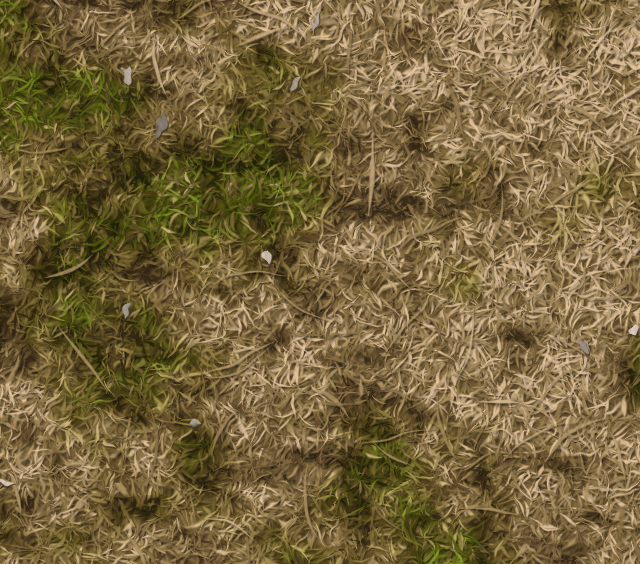
A WebGL 1 fragment shader for this texture:

```glsl
precision highp float;
// Dry trampled lawn: layered straw blades, mossy green patches, dark litter and pale flakes.
uniform vec2 u_resolution;

const vec3 SHADE = vec3(0.22, 0.165, 0.09);
const vec3 SOIL = vec3(0.39, 0.30, 0.175);
const vec3 STRAW = vec3(0.54, 0.44, 0.265);
const vec3 PALE = vec3(0.68, 0.57, 0.39);
const vec3 BLEACHED = vec3(0.87, 0.75, 0.60);
const vec3 MOSS_TINT = vec3(0.79, 0.82, 0.54);
const vec3 FRESH_TINT = vec3(0.74, 0.95, 0.40);
const vec3 FLAKE = vec3(0.80, 0.74, 0.70);
const float EDGE = 0.0017;
const int BLADE_LAYERS = 15;

// Two random values per cell, arithmetic only.
vec2 hash2(vec2 p) {
  vec3 q = fract(p.xyx * vec3(0.1031, 0.1030, 0.0973));
  q += dot(q, q.yzx + 33.33);
  return fract((q.xx + q.yz) * q.zy);
}

float noise(vec2 p) {
  vec2 cell = floor(p);
  vec2 f = fract(p);
  f = f * f * (3.0 - 2.0 * f);
  float low = mix(hash2(cell).x, hash2(cell + vec2(1.0, 0.0)).x, f.x);
  float high = mix(hash2(cell + vec2(0.0, 1.0)).x, hash2(cell + 1.0).x, f.x);
  return mix(low, high, f.y);
}

float fbm(vec2 p) {
  return 0.53 * noise(p) + 0.3 * noise(p * 2.1 + 17.3) + 0.17 * noise(p * 4.3 + 41.7);
}

// Pushes points about so that outlines become irregular.
vec2 warp(vec2 p, float scale, float amount) {
  return p + amount * (vec2(noise(p * scale), noise(p * scale + 50.0)) - 0.5);
}

// Dark soil through straw to bleached tips.
vec3 strawColor(float tone) {
  vec3 color = mix(SHADE, SOIL, smoothstep(0.02, 0.18, tone));
  color = mix(color, STRAW, smoothstep(0.22, 0.44, tone));
  color = mix(color, PALE, smoothstep(0.54, 0.76, tone));
  return mix(color, BLEACHED, smoothstep(0.82, 1.02, tone));
}

// Signed depth inside a bent, tapering blade; q is relative to its middle.
float bladeDepth(vec2 q, vec2 dir, float halfLength, float halfWidth, float bend) {
  float along = dot(q, dir) / halfLength;
  float across = dot(q, vec2(-dir.y, dir.x)) - bend * halfLength * (along * along - 0.3);
  return halfWidth * (1.0 - along * along) - abs(across);
}

// One layer of blades on a jittered grid: coverage, tone, shadow, random hue.
vec4 scatterBlades(vec2 p, float cellSize, float seed, vec2 halfSize, float density) {
  vec4 result = vec4(0.0);
  vec2 shifted = p + hash2(vec2(seed, seed + 5.0)) * 7.0;
  vec2 home = floor(shifted / cellSize);
  for (int y = -1; y <= 1; y++) {
    for (int x = -1; x <= 1; x++) {
      vec2 cell = home + vec2(float(x), float(y));
      vec2 place = hash2(cell + seed * 13.0);
      vec2 form = hash2(cell + seed * 13.0 + 71.0);
      vec2 look = hash2(cell + seed * 13.0 + 139.0);
      float present = step(fract(place.x * 7.0 + form.y * 5.0), density);
      vec2 q = shifted - (cell + place) * cellSize;
      float angle = 0.95 + (form.x + look.y - 1.0) * 2.3;
      vec2 dir = vec2(cos(angle), sin(angle));
      float halfLength = halfSize.x * mix(0.45, 1.0, form.y);
      float halfWidth = halfSize.y * mix(0.55, 1.15, look.y);
      float bend = (place.y - 0.5) * 0.45;
      float depth = bladeDepth(q, dir, halfLength, halfWidth, bend);
      float cover = present * smoothstep(-EDGE, EDGE, depth);
      float ridge = clamp(depth / halfWidth, 0.0, 1.0);
      float under = bladeDepth(q + vec2(-0.002, 0.0035), dir, halfLength, halfWidth, bend);
      result.z = max(result.z, present * smoothstep(-0.003, 0.002, under));
      if (cover > result.x) {
        result.xyw = vec3(cover, look.x + 0.14 * (ridge - 0.4), form.y);
      }
    }
  }
  return result;
}

vec3 tintGreen(vec3 color, float moss, float fresh) {
  color *= mix(vec3(1.0), MOSS_TINT, moss);
  return color * mix(vec3(1.0), FRESH_TINT, fresh);
}

void main() {
  vec2 p = gl_FragCoord.xy / u_resolution.y;

  // Broad patches decide where the lawn is dry, green or littered.
  float dry = smoothstep(0.85, 1.7, p.x + 0.7 * p.y + 0.5 * (fbm(p * 3.0 + 9.0) - 0.5));
  float greenField = fbm(p * 6.0 + 3.0) - 0.12 * dry + 0.08 * (0.5 - p.x);
  float moss = smoothstep(0.36, 0.62, greenField);
  float fresh = smoothstep(0.54, 0.72, greenField);
  float litter = smoothstep(0.56, 0.74, fbm(p * vec2(8.0, 11.0) + 23.0));
  float hollow = smoothstep(0.62, 0.85, noise(warp(p, 40.0, 0.02) * vec2(19.0, 27.0)));
  float clump = fbm(p * vec2(13.0, 16.0) + 61.0) - 0.5;
  float lift = 0.2 + 0.17 * dry - 0.13 * moss - 0.4 * litter - 0.3 * hollow + 0.5 * clump;

  // Shaded ground between the blades.
  vec3 color = tintGreen(strawColor(0.1 + 0.4 * fbm(p * 55.0)), moss, fresh * 0.5);

  // Short blades, brighter towards the top of the thatch.
  vec2 tangled = warp(warp(p, 34.0, 0.012), 90.0, 0.004);
  for (int i = 0; i < BLADE_LAYERS; i++) {
    float level = float(i) / float(BLADE_LAYERS - 1);
    vec2 halfSize = vec2(mix(0.021, 0.026, level), mix(0.0036, 0.0026, level));
    vec4 blade = scatterBlades(tangled, 0.031, float(i) + 1.0, halfSize, 0.85);
    float tone = 0.04 + 0.8 * blade.y + lift + 0.12 * level;
    float hue = smoothstep(0.1, 0.8, blade.w);
    vec3 bladeColor = tintGreen(strawColor(tone), moss * mix(0.45, 1.0, hue), fresh * hue);
    color *= 1.0 - 0.14 * blade.z;
    color = mix(color, bladeColor, 0.92 * blade.x);
  }

  // Sparse long stems.
  vec2 crooked = warp(p, 22.0, 0.012);
  for (int i = 0; i < 3; i++) {
    vec4 stem = scatterBlades(crooked, 0.13, float(i) + 31.0, vec2(0.075, 0.0034), 0.22 + 0.2 * dry);
    color *= 1.0 - 0.25 * stem.z;
    color = mix(color, strawColor(0.5 + 0.45 * stem.y + 0.1 * dry), 0.85 * stem.x);
  }

  // Ragged leaf flakes over dark hollows.
  vec4 flake = scatterBlades(warp(p, 75.0, 0.012), 0.15, 47.0, vec2(0.021, 0.0075), 0.2);
  color = mix(color, SHADE, 0.7 * flake.z);
  color = mix(color, FLAKE * mix(0.65, 1.12, flake.y), 0.9 * flake.x);

  // Fine fibre grain.
  color *= 0.94 + 0.12 * noise(p * vec2(210.0, 160.0));
  gl_FragColor = vec4(color, 1.0);
}
```
